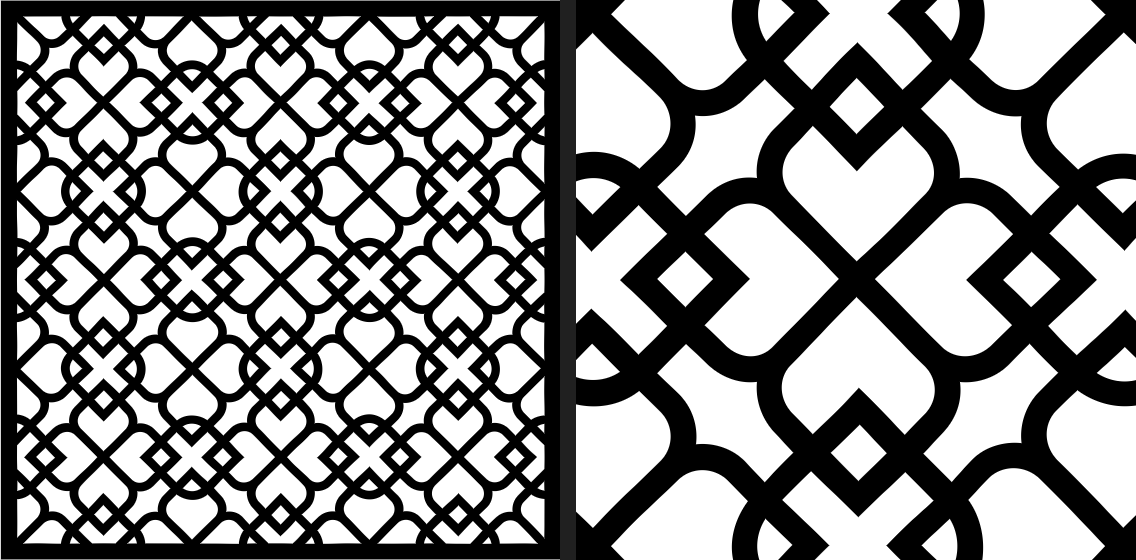
Left: the whole. Right: its middle third, enlarged.
Reproduce this pattern procedurally as a WebGL 1 fragment shader.

```glsl
precision highp float;
// Black fretwork screen of interlaced hearts, diamonds and arcs in a square frame.

uniform vec2 u_resolution;

const float CELL = 0.1582;        // flower-to-star spacing in canvas units
const float HALF_LINE = 0.0485;   // half stroke width, in cells
const float DIAMOND_IN = 0.177;   // diamond tips, measured from the star centre
const float DIAMOND_OUT = 0.523;
const float LOBE_RADIUS = 0.18;
const float ARC_CENTER = 0.2;
const float FRAME_INNER = 2.975;  // half size of the opening, in cells
const float WOBBLE = 0.014;       // hand-cut unevenness, in cells

float hash(vec2 p) {
  vec3 q = fract(vec3(p.xyx) * 0.1031);
  q += dot(q, q.yzx + 33.33);
  return fract((q.x + q.y) * q.z);
}

float valueNoise(vec2 p) {
  vec2 i = floor(p);
  vec2 f = fract(p);
  f = f * f * (3.0 - 2.0 * f);
  float low = mix(hash(i), hash(i + vec2(1.0, 0.0)), f.x);
  float high = mix(hash(i + vec2(0.0, 1.0)), hash(i + 1.0), f.x);
  return mix(low, high, f.y);
}

vec2 wobble(vec2 p, float amount) {
  vec2 n = vec2(valueNoise(p * 4.0 + 40.0), valueNoise(p * 4.0 + 90.0));
  return p + (n - 0.5) * amount;
}

// Mirror the plane into one triangle: star at (0,0), flowers at (1,0) and (0,1).
vec2 foldToStar(vec2 p) {
  vec2 q = abs(mod(p + 1.0, 2.0) - 1.0);
  return vec2(1.0 - max(q.x, q.y), min(q.x, q.y));
}

// Flower diagonal that rounds a corner and runs on into a star tip.
float lobeDistance(vec2 p, float tip, float radius) {
  vec2 d = p - 0.5 * vec2(1.0 + tip, 1.0 - tip);
  vec2 along = vec2(d.x - d.y, -d.x - d.y) * 0.70711;
  vec2 q = radius - along;
  return abs(length(max(q, 0.0)) + min(max(q.x, q.y), 0.0) - radius);
}

// Outer diamond edge that bends into an arc across the star.
float arcDistance(vec2 p, float tip, float center) {
  float radius = (tip - center) * 0.70711;
  vec2 d = vec2(p.x, p.y - center);
  float reach = d.y > d.x ? length(d) : (d.x + d.y) * 0.70711;
  return abs(reach - radius);
}

float latticeDistance(vec2 p) {
  vec2 s = foldToStar(p);
  float lobes = min(lobeDistance(s, DIAMOND_IN, LOBE_RADIUS),
                    lobeDistance(s.yx, DIAMOND_IN, LOBE_RADIUS));
  return min(lobes, arcDistance(s, DIAMOND_OUT, ARC_CENTER)) - HALF_LINE;
}

float boxDistance(vec2 p, vec2 halfSize) {
  vec2 d = abs(p) - halfSize;
  return max(d.x, d.y);
}

float coverage(float d, float pixel) {
  return clamp(0.5 - d / pixel, 0.0, 1.0);
}

void main() {
  float side = min(u_resolution.x, u_resolution.y);
  vec2 canvas = (gl_FragCoord.xy - 0.5 * u_resolution) / side;
  float pixel = 1.0 / (side * CELL);

  // Lattice and frame opening
  vec2 p = (canvas - vec2(0.0013, 0.0)) / CELL;
  float lattice = latticeDistance(wobble(p, WOBBLE));
  float frame = -boxDistance(wobble(p, WOBBLE * 0.5), vec2(FRAME_INNER));
  float ink = coverage(min(lattice, frame), pixel);

  // Thin white margin outside the frame
  float outer = boxDistance(canvas - vec2(0.001, 0.0), vec2(0.4995, 0.499));
  ink *= coverage(outer / CELL, pixel);

  gl_FragColor = vec4(vec3(1.0 - ink), 1.0);
}
```
